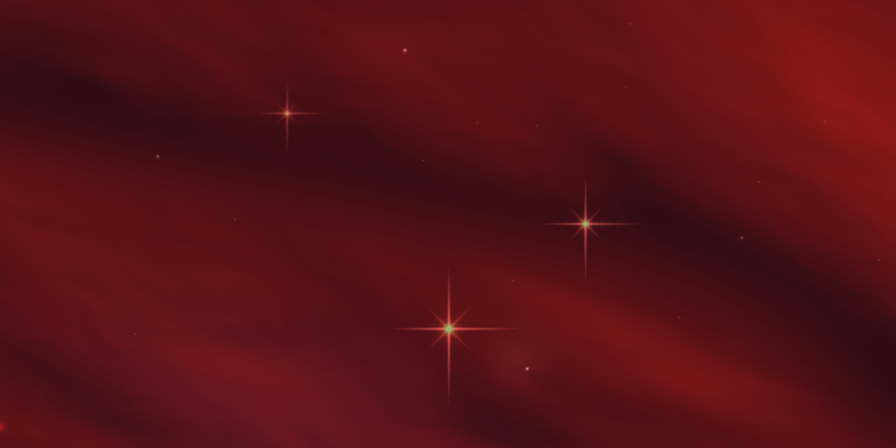
Reproduce this background procedurally as a Shadertoy shader.

```glsl
// A deep red nebula: a dark dust lane curves from upper left to lower right
// between glowing clouds. Soft ellipses set the broad light, layered warped
// sines draw the slanted wisps, and three spiked stars and specks lie on top.

// Turns p so that a line falling to the right at angle a lies along x.
vec2 tilt(vec2 p, float a) {
    return vec2(cos(a) * p.x - sin(a) * p.y, sin(a) * p.x + cos(a) * p.y);
}

// Soft ellipse, its long axis falling to the right by the given angle.
float cloud(vec2 p, vec2 centre, vec2 radius, float angle) {
    vec2 q = tilt(p - centre, angle) / radius;
    return exp(-dot(q, q));
}

// Wisps: sines across the flow, gently bent and broken up along it.
float wisps(vec2 p) {
    float sum = 0.0, amplitude = 0.36, frequency = 12.0;
    for (int i = 0; i < 8; i++) {
        float k = float(i);
        vec2 q = tilt(p, 0.16 * sin(k * 2.4)) * frequency;
        float bend = 1.3 * sin(q.x * 0.23 + k * 1.7) + 0.9 * sin(q.x * 0.36 - q.y * 0.43 + k * 4.1);
        float patches = 0.5 + 0.5 * sin(q.x * 0.27 + q.y * 0.33 + k * 3.0);
        sum += amplitude * sin(q.y + bend + k * 2.3) * patches;
        amplitude *= 0.80;
        frequency *= 1.38;
    }
    return sum;
}

float hash(vec2 cell) {
    return fract(sin(dot(cell, vec2(127.1, 311.7))) * 43758.5);
}

// Thin ray along x that tapers and fades towards its reach.
float ray(vec2 p, float reach, float pixel) {
    float fade = max(1.0 - abs(p.x) / reach, 0.0);
    float width = 0.0012 + 0.0014 * fade + 0.3 * pixel;
    return fade * exp(-p.y * p.y / (width * width));
}

// Lays a star over a colour: a long cross, a short diagonal one, a green core.
vec3 addStar(vec3 colour, vec2 p, float size, float power, float pixel) {
    float across = ray(p, size * (p.x > 0.0 ? 1.15 : 0.92), pixel);
    float upright = ray(p.yx, size * (p.y > 0.0 ? 1.0 : 1.25), pixel);
    vec2 d = tilt(p, 0.785);
    float diagonal = ray(d, size * 0.5, pixel) + ray(d.yx, size * 0.5, pixel);
    float r = length(p) / size;
    colour += power * vec3(0.50, 0.24, 0.22) * max(across, upright);
    colour += power * vec3(0.28, 0.10, 0.06) * diagonal;
    colour += power * vec3(0.20, 0.07, 0.04) * exp(-r * r * 40.0);
    return mix(colour, vec3(0.52, 0.74, 0.42), power * exp(-r * r * 190.0));
}

void mainImage(out vec4 fragColor, in vec2 fragCoord) {
    float pixel = 1.0 / iResolution.y;
    vec2 p = fragCoord * pixel;

    // Flow steepens towards the upper right.
    float steep = smoothstep(0.6, 2.0, p.x) * smoothstep(0.2, 0.9, p.y);
    float detail = wisps(tilt(p - vec2(1.0, 0.5), 0.45 + 0.2 * steep));

    // Broad light and shade.
    float light = 0.44;
    light += 0.48 * cloud(p, vec2(1.95, 0.76), vec2(0.62, 0.22), 0.75);
    light += 0.12 * cloud(p, vec2(1.20, 0.86), vec2(0.50, 0.14), 0.50);
    light += 0.20 * cloud(p, vec2(0.52, 0.12), vec2(0.45, 0.13), 0.40);
    light += 0.16 * cloud(p, vec2(0.08, 0.46), vec2(0.40, 0.10), 0.40);
    light += 0.22 * cloud(p, vec2(1.58, 0.12), vec2(0.32, 0.09), 0.35);
    light += 0.16 * cloud(p, vec2(1.24, 0.31), vec2(0.18, 0.05), 0.35);
    light -= 0.26 * cloud(p, vec2(0.12, 0.15), vec2(0.32, 0.07), 0.50);
    light -= 0.26 * cloud(p, vec2(1.16, 0.03), vec2(0.22, 0.07), 0.45);
    light -= 0.24 * cloud(p, vec2(2.00, 0.10), vec2(0.30, 0.15), 0.60);
    light -= 0.18 * cloud(p, vec2(0.05, 0.95), vec2(0.45, 0.13), 0.40);
    light -= 0.12 * cloud(p, vec2(1.45, 0.58), vec2(0.25, 0.07), 0.60);

    // Dust lane along a curve that drops at the right.
    float lane = 0.78 - 0.19 * p.x - 0.0007 * pow(p.x, 8.0);
    float offset = (p.y - lane + 0.04 * detail) / (0.105 + 0.015 * p.x);
    float dust = exp(-offset * offset);
    light -= 0.33 * dust;
    light += 0.19 * detail * (1.0 - 0.6 * dust);
    light = clamp(light, 0.0, 1.05);

    vec3 colour = mix(vec3(0.19, 0.045, 0.075), vec3(0.55, 0.095, 0.09), light);
    colour += vec3(0.0, 0.012, 0.040) * cloud(p, vec2(0.62, 0.08), vec2(0.5, 0.2), 0.3);
    colour += vec3(0.06, 0.03, 0.03) * cloud(p, vec2(1.16, 0.20), vec2(0.06), 0.0);

    // Faint scattered specks, at most one to a cell.
    vec2 cell = floor(p * 9.0);
    vec2 place = 0.2 + 0.6 * vec2(hash(cell + 3.0), hash(cell + 8.0));
    float away = length(fract(p * 9.0) - place) / 9.0;
    colour += 0.10 * step(0.94, hash(cell)) * exp(-pow(away / (0.0015 + 0.3 * pixel), 2.0));

    // Brighter specks: position and strength.
    vec3 specks[4] = vec3[4](vec3(0.904, 0.888, 0.6), vec3(1.177, 0.177, 0.6),
                             vec3(0.352, 0.651, 0.35), vec3(1.656, 0.469, 0.25));
    for (int i = 0; i < 4; i++) {
        float r = length(p - specks[i].xy) / (0.0028 + 0.3 * pixel);
        colour += vec3(0.8, 0.7, 0.65) * specks[i].z * exp(-r * r);
    }

    // Spiked stars, and a red glint cut by the left edge.
    colour = addStar(colour, p - vec2(1.002, 0.266), 0.143, 1.0, pixel);
    colour = addStar(colour, p - vec2(1.307, 0.500), 0.108, 0.9, pixel);
    colour = addStar(colour, p - vec2(0.641, 0.747), 0.075, 0.55, pixel);
    colour += vec3(0.3, 0.03, 0.03) * cloud(p, vec2(0.0, 0.047), vec2(0.010), 0.0);

    fragColor = vec4(colour, 1.0);
}
```
